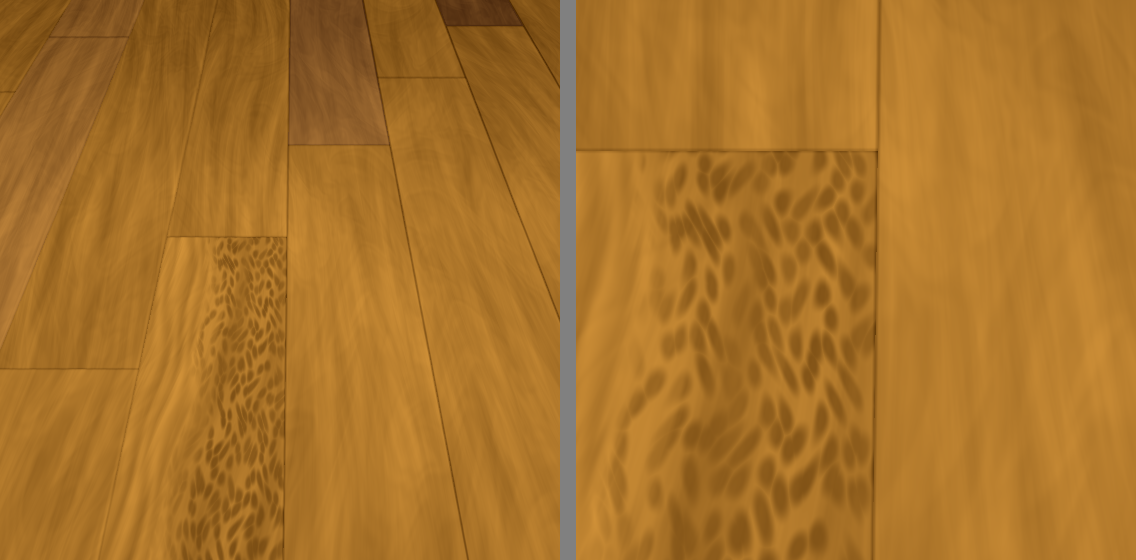
Left, the full canvas; right, a detail of the centre.
Give the GLSL for this texture, as a WebGL 2 fragment shader.

```glsl
#version 300 es
precision highp float;
// Warm hardwood floor boards receding in perspective, with streaked grain and one dark flecked board.

#define NEAR_WIDTH 0.33
#define WIDTH_FALLOFF 0.20
#define AXIS_X 0.506
#define BOARD_LENGTH 4.0
#define BOARD_STAGGER 0.21
#define SEAM_WIDTH 0.0016
#define GRAIN_CONTRAST 0.17
#define FIGURE_CONTRAST 0.13
#define FLECK_CONTRAST 0.40
#define DARK_WOOD vec3(0.31, 0.17, 0.005)
#define LIGHT_WOOD vec3(0.78, 0.54, 0.205)

uniform vec2 u_resolution;
out vec4 fragColor;

vec2 hash2(vec2 p) {
    vec2 q = vec2(dot(p, vec2(127.1, 311.7)), dot(p, vec2(269.5, 183.3)));
    return fract(sin(q) * 43758.5);
}

// Warped, rotated layers of sines, roughly -1 to 1
float layeredSines(vec2 p) {
    float sum = 0.0, amp = 0.5;
    for (int i = 0; i < 5; i++) {
        p += 0.7 * sin(p.yx * 0.9 + float(i) * 2.1);
        sum += amp * sin(p.x + 1.3) * cos(p.y);
        p = mat2(1.36, 1.1, -1.1, 1.36) * p;
        amp *= 0.6;
    }
    return sum;
}

// Distance to the nearest scattered cell point
float cellular(vec2 p) {
    vec2 cell = floor(p), f = fract(p);
    float nearest = 2.0;
    for (int j = -1; j <= 1; j++)
        for (int i = -1; i <= 1; i++) {
            vec2 offset = vec2(i, j);
            nearest = min(nearest, length(offset + hash2(cell + offset) - f));
        }
    return nearest;
}

void main() {
    vec2 uv = gl_FragCoord.xy / u_resolution;
    float pixel = 1.0 / u_resolution.y;

    // Perspective: lanes narrow towards the top, depth is the inverse of their width
    float laneWidth = NEAR_WIDTH - WIDTH_FALLOFF * uv.y;
    float depth = 1.0 / laneWidth;
    float across = (uv.x - AXIS_X - 0.012 * uv.y) / laneWidth;
    float lane = floor(across);
    float u = across - lane;

    // Boards along each lane
    float along = depth / BOARD_LENGTH - 0.375 - BOARD_STAGGER * lane;
    float board = floor(along);
    float v = along - board;
    vec2 seed = hash2(vec2(lane, board) + 3.7);
    float isHeart = (lane == -1.0 && board == 0.0) ? 1.0 : 0.0;
    float isDusky = (board == 1.0 && lane >= 0.0 && mod(lane, 2.0) < 0.5) ? 1.0 : 0.0;
    float ash = max(isDusky, lane == -3.0 ? 0.7 : 0.0);

    // Grain space: gently bent and skewed for each board
    vec2 shift = seed * 40.0;
    float bend = 0.07 * sin(depth * 1.9 + u * 2.0 + shift.x);
    vec2 g = vec2(u + bend + (seed.x - 0.5) * 0.5 * depth, depth);
    float streaks = layeredSines(g * vec2(17.0, 2.0) + shift);
    float fibres = layeredSines(g * vec2(24.0, 3.5) + shift.yx);
    float figure = layeredSines(g * vec2(4.0, 2.6) + shift.yx);
    float rings = sin(figure * 20.0 + u * 9.0);

    // Light: dim at the far end, a soft glow right of the middle
    vec2 fromGlow = (uv - vec2(0.62, 0.42)) * vec2(1.2, 1.0);
    float tone = 0.72 + 0.17 * exp(-5.0 * dot(fromGlow, fromGlow));
    tone -= 0.31 * smoothstep(0.55, 1.05, uv.y);
    tone += (seed.y - 0.5) * 0.12;

    // Wood figure, calmer on the wide swirling boards right of the axis
    float calm = lane >= 0.0 ? 0.6 : 1.0;
    tone += GRAIN_CONTRAST * calm * streaks;
    tone += 0.09 * fibres * smoothstep(0.10, 0.26, laneWidth);
    tone += FIGURE_CONTRAST * (1.5 - calm) * figure + 0.018 * rings;
    tone -= isDusky * (0.12 + 0.10 * lane);

    // Dark heartwood with short wavy flecks beside pale curved stripes
    float curve = 0.05 * sin(depth * 2.7) + 0.022 * sin(depth * 9.0 + u * 8.0);
    float heart = isHeart * smoothstep(0.30, 0.56, u + curve + 0.10 * streaks);
    vec2 fleckSpace = vec2((u + curve) * 21.0, depth * 13.0 + 2.0 * u);
    fleckSpace += 0.35 * sin(fleckSpace.yx * 1.7);
    float flecks = smoothstep(0.62, 0.18, cellular(fleckSpace));
    tone -= heart * (0.13 + FLECK_CONTRAST * flecks * (0.75 + 0.6 * streaks));
    float stripes = sin((u + curve) * 58.0 + 2.0 * streaks);
    tone += isHeart * (1.0 - heart) * (0.03 + 0.08 * stripes);

    // Seams: crisp and dark to the right, faint with a pale lip to the left
    float seamIndex = floor(across + 0.5);
    float seamOffset = (across - seamIndex) * laneWidth;
    float seam = 1.0 - smoothstep(0.0, SEAM_WIDTH + pixel, abs(seamOffset));
    float rightness = smoothstep(-1.5, 1.0, seamIndex);
    tone -= seam * mix(0.10, 0.42, rightness);
    float lip = 1.0 - smoothstep(0.0, 0.005, abs(seamOffset + 0.004));
    tone += lip * mix(0.09, 0.02, rightness);

    // Butt joints, with depth distance brought back to canvas units
    float endOffset = min(v, 1.0 - v) * BOARD_LENGTH * laneWidth * laneWidth / WIDTH_FALLOFF;
    tone -= 0.20 * (1.0 - smoothstep(0.0, SEAM_WIDTH + pixel, endOffset));

    // Colour: one warm ramp, greyer on the ashen boards
    vec3 colour = mix(DARK_WOOD, LIGHT_WOOD, clamp(tone, 0.02, 1.08));
    colour += ash * vec3(-0.01, -0.005, 0.05);
    fragColor = vec4(colour, 1.0);
}
```
